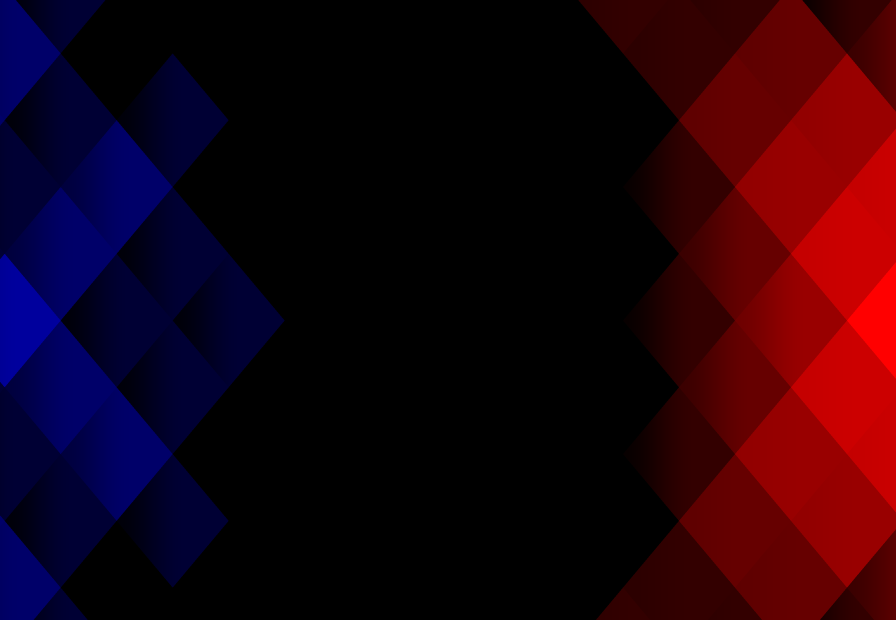
Give the GLSL for this background, as a WebGL 2 fragment shader.

```glsl
#version 300 es
precision highp float;
// Two stacks of translucent diamonds on black: blue at the left edge, red at the right.
// Each side is a skewed lattice whose cell indices give a brightness level;
// a soft shadow darkens the left corner of every diamond.

uniform vec2 u_resolution;
out vec4 outColor;

// Number of overlapping blue layers, from the ordered cell indices
float blueLevel(float hi, float lo) {
    if (lo >= 0.0) return hi <= 1.0 ? 1.0 : 0.0;
    if (lo == -1.0) return hi < 0.0 ? 3.0 : hi < 2.0 ? 2.0 : hi < 3.0 ? 1.0 : 0.0;
    if (lo == -2.0) return hi < 2.0 ? 1.0 : 0.0;
    return clamp(3.0 - hi, 0.0, 2.0);
}

// Number of overlapping red layers: a stepped core with long diagonal bands
float redLevel(float hi, float lo) {
    if (lo >= 0.0) return max(3.0 - hi - lo, 0.0);
    if (lo >= -2.0) return hi == 4.0 ? 1.0 : max(4.0 - hi, 0.0);
    return max(3.0 - hi, 0.0);
}

// Lattice coordinates: x grows inward, y grows upward, cells are diamonds
vec2 diamondSpace(vec2 q) {
    return 0.5 * vec2(q.x + q.y, q.x - q.y);
}

vec3 background(vec2 uv) {
    float rise = (uv.y - 0.483) / 0.1077;

    // Blue side
    vec2 d = diamondSpace(vec2((uv.x - 0.0677) / 0.0625, rise));
    vec2 cell = floor(d);
    vec2 f = d - cell;
    float hi = max(cell.x, cell.y), lo = min(cell.x, cell.y);
    float shadow = 1.0 - smoothstep(0.0, 0.62, 0.5 * (f.x + f.y));
    float blue = 0.205 * blueLevel(hi, lo) - 0.17 * shadow;

    // Red side, mirrored
    d = diamondSpace(vec2((0.9453 - uv.x) / 0.0625, rise));
    cell = floor(d);
    f = d - cell;
    hi = max(cell.x, cell.y);
    lo = min(cell.x, cell.y);
    float level = redLevel(hi, lo);
    shadow = 1.0 - smoothstep(0.0, 0.65, 1.0 - 0.5 * (f.x + f.y));
    float depth = lo >= 0.0 || lo < -2.0 ? 0.17 : 0.03;
    float red = 0.2 * level - depth * shadow * step(level, 4.5);

    return vec3(max(red, 0.0), 0.0, max(blue, 0.0));
}

void main() {
    // Average a 3 x 3 grid inside each pixel for smooth edges
    vec3 sum = vec3(0.0);
    for (int i = 0; i < 9; i++) {
        vec2 offset = (vec2(i % 3, i / 3) - 1.0) / 3.0;
        sum += background((gl_FragCoord.xy + offset) / u_resolution);
    }
    outColor = vec4(sum / 9.0, 1.0);
}
```
